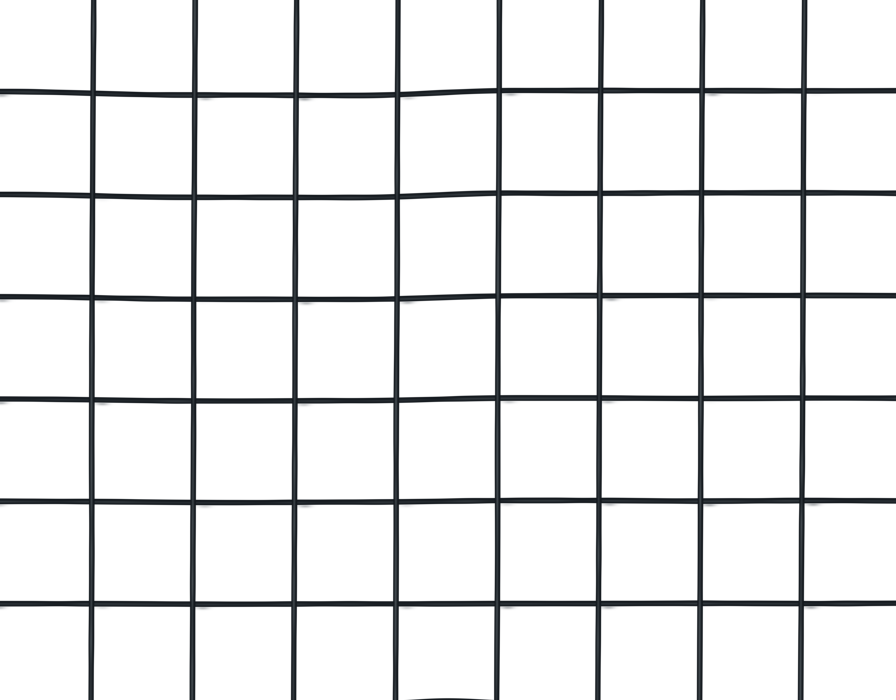
This pattern is drawn by a Shadertoy shader. Its source:

```glsl
// Welded wire mesh on white: eight upright wires in front of six level ones.
// Each wire is the distance to a repeated line, bent by a slow sag and noise,
// then shaded as a thin dark rod; faint smudges mark the welds.

const vec2 PITCH = vec2(0.1450, 0.1462);   // wire spacing, in canvas heights
const vec2 FIRST = vec2(0.1317, 0.1379);   // first upright and first level wire
const float RADIUS = 0.0039;
const vec3 PAPER = vec3(1.0);
const vec3 COATING = vec3(0.07, 0.09, 0.11);
const vec3 SHEEN = vec3(0.29, 0.32, 0.34);

float hash(vec2 p) {
    vec3 q = fract(vec3(p.xyx) * 0.1031);
    q += dot(q, q.yzx + 33.33);
    return fract((q.x + q.y) * q.z);
}

// Smooth noise along one wire, from -1 to 1
float wireNoise(float along, float id) {
    float cell = floor(along);
    float blend = smoothstep(0.0, 1.0, along - cell);
    return 2.0 * mix(hash(vec2(cell, id)), hash(vec2(cell + 1.0, id)), blend) - 1.0;
}

// Sideways lean of an upright wire
float lean(vec2 p, float column) {
    float tilt = (p.y - 0.5) * (0.0033 + 0.0014 * p.x);
    return tilt + 0.0005 * wireNoise(p.y * 5.0, column + 20.0);
}

// Vertical bend of a level wire: upper rows dip on the left, then rise
float sag(vec2 p, float row, float width) {
    float x = p.x / width;
    float dip = 0.0050 * smoothstep(0.0, 0.2, x);
    float rise = 0.0066 * smoothstep(0.40, 0.58, x);
    float bend = (rise - dip) * smoothstep(-0.1, 0.9, p.y);
    // The lowest wire arches just into view near the middle
    float offset = (x - 0.5) / 0.07;
    float arch = row < 0.0 ? 0.0068 * exp(-offset * offset) : 0.0;
    return bend + arch + 0.0005 * wireNoise(p.x * 6.0, row + 50.0);
}

// Lay a rod over the base colour; dist is the signed distance to its axis
vec3 drawWire(vec3 base, float dist, float radius, float glint, float blur) {
    float across = dist / radius;
    float ridge = exp(-5.0 * (across + 0.1) * (across + 0.1));
    vec3 rod = mix(COATING, SHEEN, glint * ridge);
    float cover = 1.0 - smoothstep(radius - blur, radius + blur, abs(dist));
    return mix(base, rod, cover);
}

// Soft grey spill below and to the right of a crossing
float weldSmudge(vec2 fromCross, vec2 id) {
    vec2 center = vec2(0.012 + 0.005 * hash(id + 7.0), -0.0058);
    vec2 q = (fromCross - center) / vec2(0.009, 0.0022);
    return 0.55 * smoothstep(0.25, 1.0, hash(id + 31.0)) * exp(-dot(q, q));
}

void mainImage(out vec4 fragColor, in vec2 fragCoord) {
    vec2 p = fragCoord / iResolution.y;
    float width = iResolution.x / iResolution.y;
    float blur = max(0.8 / iResolution.y, 0.0012);

    // Nearest wires and the signed distances to them
    vec2 id = round((p - FIRST) / PITCH);
    vec2 bend = vec2(lean(p, id.x), sag(p, id.y, width));
    vec2 dist = p - FIRST - id * PITCH - bend;

    // Uneven coating along each wire
    float levelWear = wireNoise(p.x * 24.0, id.y + 80.0);
    float uprightWear = wireNoise(p.y * 24.0, id.x + 110.0);

    // Smudges first, then level wires, then uprights in front
    vec3 color = mix(PAPER, vec3(0.45, 0.47, 0.49), weldSmudge(dist, id));
    color = drawWire(color, dist.y, RADIUS * (1.0 + 0.06 * levelWear),
                     0.35 + 0.20 * levelWear, blur);
    color = drawWire(color, dist.x, RADIUS * (1.0 + 0.05 * uprightWear),
                     0.65 + 0.25 * uprightWear, blur);

    fragColor = vec4(color, 1.0);
}
```
